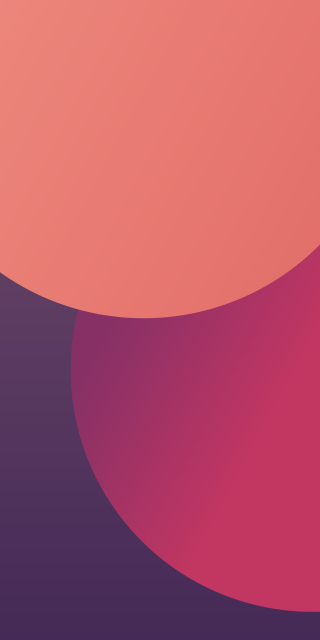
Write a Shadertoy shader that draws this background.

```glsl
// Two overlapping gradient discs, coral above magenta, on a dusky violet backdrop.

// Shared direction of the disc gradients: rightwards and gently down.
const vec2 GRADIENT_DIR = vec2(0.88, -0.47);

const vec3 VIOLET_LOW    = vec3(0.270, 0.165, 0.340);
const vec3 VIOLET_HIGH   = vec3(0.375, 0.245, 0.385);
const vec3 PLUM          = vec3(0.530, 0.190, 0.400);
const vec3 MAGENTA       = vec3(0.760, 0.212, 0.385);
const vec3 CORAL_LIGHT   = vec3(0.928, 0.525, 0.482);
const vec3 CORAL_DEEP    = vec3(0.890, 0.440, 0.418);

// Signed distance to a circle.
float circleDistance(vec2 p, vec2 center, float radius) {
    return length(p - center) - radius;
}

// Coverage of a shape with an edge about one pixel wide.
float coverage(float dist, float pixel) {
    return clamp(0.5 - dist / pixel, 0.0, 1.0);
}

// Linear blend of two colours between two positions on an axis.
vec3 ramp(vec3 from, vec3 to, float start, float end, float position) {
    return mix(from, to, clamp((position - start) / (end - start), 0.0, 1.0));
}

void mainImage(out vec4 fragColor, in vec2 fragCoord) {
    // Canvas units: x spans 0 to 1, y spans 0 to 2.
    vec2 p = fragCoord / iResolution.xy * vec2(1.0, 2.0);
    float pixel = 2.0 / iResolution.y;

    // Position along the gradient, measured from the top left corner.
    float along = dot(p - vec2(0.0, 2.0), GRADIENT_DIR);

    // Backdrop
    vec3 color = ramp(VIOLET_LOW, VIOLET_HIGH, 0.0, 1.15, p.y);

    // Lower disc
    vec3 lowerColor = ramp(PLUM, MAGENTA, 0.78, 1.36, along);
    float lowerDisc = circleDistance(p, vec2(0.977, 0.844), 0.756);
    color = mix(color, lowerColor, coverage(lowerDisc, pixel));

    // Upper disc
    vec3 upperColor = ramp(CORAL_LIGHT, CORAL_DEEP, 0.0, 1.22, along);
    float upperDisc = circleDistance(p, vec2(0.449, 1.779), 0.7735);
    color = mix(color, upperColor, coverage(upperDisc, pixel));

    fragColor = vec4(color, 1.0);
}
```
